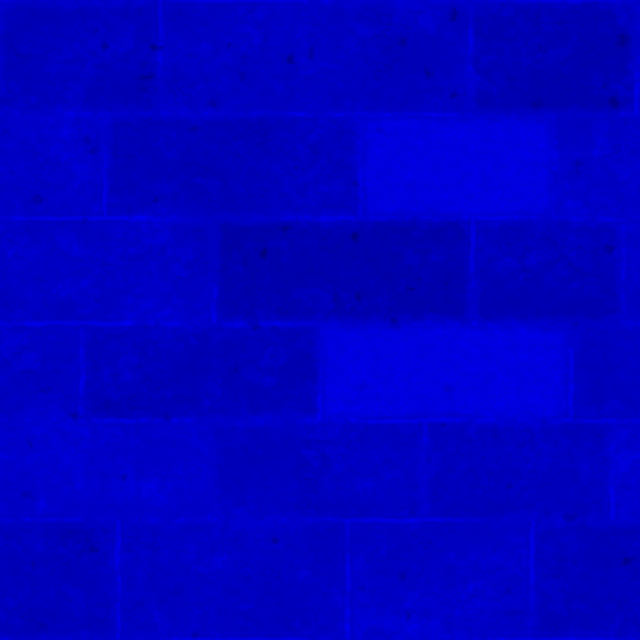
This texture map is drawn by a three.js fragment shader. Its source:

```glsl
// Worn brick wall in shades of pure blue: six courses of three uneven bricks,
// wrapping at the borders. Each course stores its joints and tones; periodic
// gradient noise adds ragged edges, blotches, grain, scratches and pits.
#define MORTAR 0.795
#define MARGIN_WIDTH 0.021
#define SEAM_WIDTH 0.0042
#define SEAM_GLOW 0.08
#define EDGE_WOBBLE 0.004
#define BLOTCH 0.045
#define GRAIN 0.055
#define CRACK_DEPTH 0.045
#define CHIP_LIFT 0.045
#define PIT_GRID 13.0
#define PIT_DEPTH 0.17
#define PIT_SHARE 0.4

varying vec2 vUv;

struct Course { float bottom; float top; vec3 joints; vec3 tones; };

// Courses from the bottom up; the first tone is the brick across the border
Course courseAt(float y) {
  if (y < 0.1875) return Course(0.0, 0.1875, vec3(0.184, 0.543, 0.831), vec3(0.725, 0.75, 0.765));
  if (y < 0.3424) return Course(0.1875, 0.3424, vec3(0.326, 0.664, 0.957), vec3(0.785, 0.745, 0.735));
  if (y < 0.4948) return Course(0.3424, 0.4948, vec3(0.128, 0.499, 0.892), vec3(0.755, 0.71, 0.87));
  if (y < 0.6589) return Course(0.4948, 0.6589, vec3(0.335, 0.738, 0.973), vec3(0.755, 0.68, 0.71));
  if (y < 0.8216) return Course(0.6589, 0.8216, vec3(0.165, 0.5625, 0.866), vec3(0.775, 0.72, 0.87));
  return Course(0.8216, 1.0, vec3(0.251, 0.736, 0.996), vec3(0.725, 0.745, 0.69));
}

vec2 hash2(vec2 p) {
  vec2 q = vec2(dot(p, vec2(127.1, 311.7)), dot(p, vec2(269.5, 183.3)));
  return fract(sin(q) * 43758.5);
}

float corner(vec2 cell, vec2 offset, vec2 period) {
  float angle = 6.2832 * hash2(mod(cell, period) + period * 0.37).x;
  return dot(vec2(cos(angle), sin(angle)), offset);
}

// Gradient noise that repeats once per canvas, about -0.7 to 0.7
float noise(vec2 uv, vec2 period) {
  vec2 p = uv * period, i = floor(p), f = p - i;
  vec2 u = f * f * f * (f * (f * 6.0 - 15.0) + 10.0), e = vec2(1.0, 0.0);
  return mix(mix(corner(i, f, period), corner(i + e, f - e, period), u.x),
             mix(corner(i + e.yx, f - e.yx, period), corner(i + 1.0, f - 1.0, period), u.x), u.y);
}

float fbm(vec2 uv, vec2 period) {
  float sum = 0.0, gain = 1.0;
  for (int k = 0; k < 4; k++) {
    sum += gain * noise(uv, period);
    period *= 2.0;
    gain *= 0.65;
  }
  return sum;
}

// Small ragged dark holes, at most one in each grid cell
float pits(vec2 uv) {
  vec2 p = uv * PIT_GRID, cell = floor(p);
  float ragged = 0.12 * fbm(uv, vec2(60.0)), depth = 0.0;
  for (int y = -1; y <= 1; y++) {
    for (int x = -1; x <= 1; x++) {
      vec2 c = cell + vec2(float(x), float(y));
      vec2 id = mod(c, PIT_GRID), size = hash2(id + 31.0), pick = hash2(id + 67.0);
      vec2 d = (p - c - hash2(id + 5.0)) * mix(vec2(0.7, 1.4), vec2(1.4, 0.8), size.x);
      float hole = 1.0 - smoothstep(0.0, 0.07 + 0.13 * size.y, length(d) + ragged);
      depth = max(depth, hole * step(pick.x, PIT_SHARE) * (0.4 + 0.6 * pick.y));
    }
  }
  return depth;
}

void main() {
  // Wavy coordinates roughen every edge
  vec2 wobble = vec2(fbm(vUv, vec2(15.0)), fbm(vUv, vec2(19.0)));
  vec2 p = fract(vUv + EDGE_WOBBLE * wobble * vec2(1.0, 0.7));
  Course c = courseAt(p.y);

  // Brick under this point
  float left = c.joints.z - 1.0, right = c.joints.x, tone = c.tones.x;
  if (p.x > c.joints.z) { left = c.joints.z; right = c.joints.x + 1.0; }
  else if (p.x > c.joints.y) { left = c.joints.y; right = c.joints.z; tone = c.tones.z; }
  else if (p.x > c.joints.x) { left = c.joints.x; right = c.joints.y; tone = c.tones.y; }

  // Distance to the joints, with rounded brick corners
  vec2 edge = vec2(min(p.x - left, right - p.x), min(p.y - c.bottom, c.top - p.y));
  float rim = length(max(MARGIN_WIDTH - edge, 0.0)) / MARGIN_WIDTH;

  // Blotched brick face with crisp chips and broken cracks
  float pale = smoothstep(0.8, 0.86, tone), worn = 1.0 - 0.8 * pale;
  float blotch = fbm(vUv, vec2(7.0, 9.0));
  float rough = fbm(vUv, vec2(52.0, 60.0));
  float chips = smoothstep(0.3, 0.5, fbm(vUv + 0.31, vec2(13.0, 16.0)));
  float vein = 1.0 - smoothstep(0.0, 0.09, abs(fbm(vUv + 0.17, vec2(9.0, 15.0))));
  vein *= smoothstep(-0.05, 0.3, noise(vUv, vec2(11.0)));
  float face = tone + worn * (BLOTCH * blotch + CHIP_LIFT * chips - CRACK_DEPTH * vein);

  // Soft mortar margin, ragged where it meets the brick
  float margin = smoothstep(0.2, 0.9, rim + 0.35 * fbm(vUv, vec2(36.0)));
  float blue = mix(face, MORTAR + 0.04 * blotch, 0.8 * margin);

  // Broken bright seams with a thin dark crease beside them
  vec2 fade = vec2(noise(vUv + 0.43, vec2(5.0, 6.0)), noise(vUv, vec2(4.0, 6.0)));
  fade = smoothstep(-0.15, 0.25, fade + 0.25 * rough);
  vec2 seam = 1.0 - smoothstep(vec2(0.45 * SEAM_WIDTH), vec2(SEAM_WIDTH), edge);
  vec2 crease = 1.0 - smoothstep(vec2(0.0), vec2(0.003), abs(edge - 1.7 * SEAM_WIDTH));
  vec2 line = fade * (SEAM_GLOW * seam - 0.035 * crease);
  blue += max(line.x, line.y) + min(min(line.x, line.y), 0.0);

  // Uneven fine grain, and a slanted weave on pale bricks
  float weave = noise(vUv, vec2(128.0)) + 0.5 * sin(6.2832 * dot(vUv, vec2(70.0, 95.0)) + 5.0 * rough);
  blue += GRAIN * rough * (0.85 + 0.8 * blotch * worn) + 0.02 * pale * weave * (1.0 - margin);
  blue -= PIT_DEPTH * pits(vUv) * (1.0 - 0.5 * pale);
  gl_FragColor = vec4(0.0, 0.0, clamp(blue, 0.5, 0.94), 1.0);
}
```
